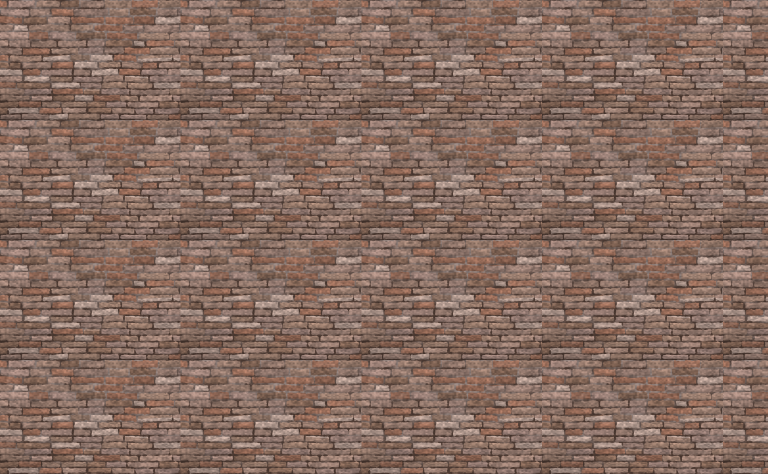
Write a WebGL 1 fragment shader that draws this texture.

```glsl
precision highp float;
// Weathered brick wall: one tile of seventeen uneven courses, repeated in a grid.
// Each course has its own bond and brick lengths; rounded boxes cut the bricks,
// and hashes and layered noise give their colours, chipped edges and grain.
uniform vec2 u_resolution;

const vec2 TILES = vec2(4.25, 3.95);   // repeats across and down
const float COURSES = 17.0;            // courses in one tile
const float TILE_LENGTH = 25.5;        // tile width in course heights

const vec3 RED = vec3(0.55, 0.39, 0.32);
const vec3 TAN = vec3(0.57, 0.46, 0.40);
const vec3 ROSE = vec3(0.58, 0.48, 0.45);
const vec3 PALE = vec3(0.67, 0.58, 0.54);
const vec3 BROWN = vec3(0.49, 0.38, 0.32);
const vec3 MORTAR = vec3(0.54, 0.48, 0.46);
const vec3 SHADOW = vec3(0.29, 0.22, 0.19);

float hash(vec2 p) {
  vec3 q = fract(vec3(p.xyx) * 0.1031);
  q += dot(q, q.yzx + 33.33);
  return fract((q.x + q.y) * q.z);
}

float noise(vec2 p) {
  vec2 i = floor(p);
  vec2 f = fract(p);
  f = f * f * (3.0 - 2.0 * f);
  float low = mix(hash(i), hash(i + vec2(1.0, 0.0)), f.x);
  float high = mix(hash(i + vec2(0.0, 1.0)), hash(i + vec2(1.0, 1.0)), f.x);
  return mix(low, high, f.y);
}

float fbm(vec2 p) {
  float sum = 0.0;
  float gain = 0.5;
  for (int k = 0; k < 3; k++) {
    sum += gain * noise(p);
    p = p * 2.1 + 17.3;
    gain *= 0.5;
  }
  return sum / 0.875;
}

float roundBox(vec2 p, vec2 halfSize, float radius) {
  vec2 d = abs(p) - halfSize + radius;
  return length(max(d, 0.0)) + min(max(d.x, d.y), 0.0) - radius;
}

// Position of the joint left of brick i, in mean brick lengths
float joint(float i, float course) {
  return i + 0.5 * (hash(vec2(i + 9.0, course * 3.7 + 1.0)) - 0.5);
}

// Base colour of a brick: red near the top, pale in the middle, brown below
vec3 brickColor(vec2 id, vec2 tile) {
  float pick = hash(id + 41.0);
  float top = 1.0 - smoothstep(0.15, 0.5, tile.y);
  float low = smoothstep(0.65, 0.95, tile.y);
  float middle = exp(-pow((tile.y - 0.57) / 0.14, 2.0));
  vec3 color = mix(TAN, ROSE, hash(id + 73.0));
  color = mix(color, RED, step(pick, 0.15 + 0.30 * top));
  color = mix(color, BROWN, step(0.87 - 0.16 * low, pick));
  float paleChance = 0.04 + middle * (0.10 + 0.22 * tile.x);
  color = mix(color, PALE, step(hash(id + 109.0), paleChance));
  return color * (0.93 + 0.15 * hash(id + 151.0));
}

vec3 wall(vec2 tile, float blur) {
  // Courses are taller at the top of the tile and sag slightly
  float rise = tile.y * (14.0 + 3.0 * tile.y);
  vec2 p = vec2(tile.x * TILE_LENGTH, rise);
  float sag = 0.25 * (noise(p * vec2(0.3, 0.5)) - 0.5);
  p.y += sag * smoothstep(0.0, 1.0, rise) * smoothstep(0.0, 1.0, COURSES - rise);
  float course = floor(p.y);

  // Find the brick between two uneven joints
  float count = 6.2 + 2.0 * hash(vec2(course, 5.0));
  float x = tile.x * count + hash(vec2(course, 23.0)) + 1.0;
  float i = floor(x);
  if (x < joint(i, course)) i -= 1.0;
  else if (x > joint(i + 1.0, course)) i += 1.0;
  float left = joint(i, course);
  float right = joint(i + 1.0, course);
  float unit = TILE_LENGTH / count;
  vec2 local = vec2((x - 0.5 * (left + right)) * unit, fract(p.y) - 0.5);
  vec2 id = vec2(i, course);

  // Chipped brick outline
  float gap = 0.07 + 0.06 * hash(id + 7.0);
  vec2 halfSize = vec2(0.5 * (right - left) * unit - gap, 0.5 - gap);
  float edge = roundBox(local, halfSize, 0.14) + 0.30 * (fbm(p * 2.3) - 0.5);
  float mask = 1.0 - smoothstep(-blur, blur, edge);

  // Brick face: mottling, lit upper rim and shaded lower rim
  vec3 face = brickColor(id, tile) * (0.82 + 0.36 * fbm(p * vec2(1.3, 2.6)));
  face = mix(face, PALE, 0.25 * smoothstep(0.55, 0.85, fbm(p * vec2(0.7, 1.6) + 60.0)));
  face *= 1.0 - 0.14 * smoothstep(0.05, 0.45, local.y);
  face *= 1.0 + 0.06 * smoothstep(0.1, 0.4, -local.y);

  // Joints: grey mortar, clearer at the top, sinking into shadow below
  float depth = 0.75 * fbm(p * vec2(0.5, 0.9) + 31.0) + 0.30 * tile.y;
  vec3 bed = mix(MORTAR, SHADOW, smoothstep(0.25, 0.65, depth));
  vec3 color = mix(bed, face, mask);

  // Gritty surface over bricks and joints
  color *= 0.83 + 0.34 * noise(p * vec2(3.7, 5.3) + 90.0);

  // Grime: broad stains, the lower left corner and the bottom seam
  color *= 0.97 + 0.08 * fbm(tile * vec2(5.0, 4.0) + 11.0);
  color *= 1.0 - 0.08 * smoothstep(0.6, 0.9, tile.y) * (1.0 - smoothstep(0.1, 0.4, tile.x));
  return color * (1.0 - 0.18 * smoothstep(0.955, 0.99, tile.y));
}

void main() {
  float blur = max(0.06, 0.4 * COURSES * TILES.y / u_resolution.y);
  vec3 sum = vec3(0.0);
  for (int k = 0; k < 4; k++) {
    vec2 offset = vec2(mod(float(k), 2.0), floor(float(k) * 0.5)) * 0.5 - 0.25;
    vec2 uv = (gl_FragCoord.xy + offset) / u_resolution;
    sum += wall(fract(vec2(uv.x, 1.0 - uv.y) * TILES), blur);
  }
  gl_FragColor = vec4(sum * 0.25, 1.0);
}
```
